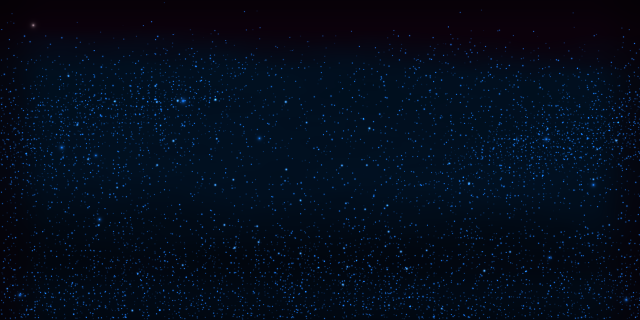
A Shadertoy shader for this background:

```glsl
// Deep blue night sky with drifting star dust, bright points and soft glowing stars.

const vec3 PLUM  = vec3(0.042, 0.004, 0.044);
const vec3 NAVY  = vec3(0.002, 0.060, 0.122);
const vec3 ABYSS = vec3(0.006, 0.024, 0.056);
const vec3 AZURE = vec3(0.09, 0.41, 0.82);
const vec3 ICE   = vec3(0.32, 0.68, 1.00);
const vec3 ASH   = vec3(0.48, 0.42, 0.43);

float hash(vec2 p) {
    return fract(sin(dot(p, vec2(127.1, 311.7))) * 43758.545);
}

float noise(vec2 p) {
    vec2 cell = floor(p), f = fract(p);
    f = f * f * (3.0 - 2.0 * f);
    float low  = mix(hash(cell), hash(cell + vec2(1, 0)), f.x);
    float high = mix(hash(cell + vec2(0, 1)), hash(cell + vec2(1, 1)), f.x);
    return mix(low, high, f.y);
}

float fbm(vec2 p) {
    float sum = 0.0, weight = 0.5;
    for (int i = 0; i < 4; i++) {
        sum += weight * noise(p);
        p = p * 2.03 + 17.3;
        weight *= 0.5;
    }
    return sum;
}

// Falls smoothly from 1 to 0 as x goes from a to b.
float fall(float a, float b, float x) {
    return 1.0 - smoothstep(a, b, x);
}

// Soft ridge along the line y = base + slope * x.
float ridge(vec2 p, float base, float slope, float width) {
    float d = (p.y - base - slope * p.x) / width;
    return exp(-d * d);
}

// Round point of light, dimmed when it is smaller than a pixel.
float spot(float d, float radius, float pixel) {
    float r = max(radius, 0.6 * pixel);
    return exp(-d * d / (r * r)) * (radius * radius) / (r * r);
}

// Bright core inside a wider halo.
float glowStar(float d, float radius, float pixel) {
    return spot(d, radius * 0.45, pixel) + 0.55 * spot(d, radius, pixel)
         + 0.12 * spot(d, radius * 2.0, pixel);
}

// Vector to the star in this cell (xy), its random size (z) and chance (w).
vec4 cellStar(vec2 p, float size, float seed) {
    vec2 cell = floor(p / size) + seed;
    vec2 jitter = vec2(hash(cell), hash(cell + 41.7));
    vec2 offset = (fract(p / size) - 0.2 - 0.6 * jitter) * size;
    return vec4(offset, hash(cell + 83.1), hash(cell + 127.9));
}

// Dust is thickest in two tilted side lanes and along the bottom.
float dustDensity(vec2 p) {
    float left   = ridge(p, 0.55, 0.25, 0.13) * fall(0.45, 1.0, p.x);
    float right  = ridge(p, 0.17, 0.22, 0.10) * smoothstep(1.15, 1.7, p.x);
    float bottom = fall(0.05, 0.38, p.y);
    float sky    = fall(0.76, 0.96, p.y);
    float clump  = 0.55 + 0.9 * fbm(p * vec2(5.0, 9.0));
    return (0.20 + 0.45 * left + 0.60 * right + 0.32 * bottom) * sky * clump;
}

vec3 skyColor(vec2 p, float width) {
    float haze = fbm(p * vec2(2.5, 7.0) + 4.0) - 0.47;
    float body = smoothstep(0.16, 0.48, p.y + 0.12 * haze);
    float floorGlow = 0.35 * ridge(p, 0.07, 0.0, 0.07);
    vec3 color = mix(ABYSS, NAVY, clamp(body + floorGlow, 0.0, 1.0));
    color *= 1.0 + 0.25 * haze;

    // Plum veil over the top, dipping towards the right.
    float veil = 0.86 - 0.035 * smoothstep(0.7, 1.8, p.x) + 0.08 * haze;
    color = mix(color, PLUM, smoothstep(veil - 0.09, veil + 0.06, p.y));

    // Dark side edges and top rim.
    float side = min(p.x, width - p.x);
    color = mix(PLUM * 0.55, color, 0.35 + 0.65 * smoothstep(0.0, 0.16, side));
    return color * (1.0 - 0.3 * smoothstep(0.9, 1.0, p.y));
}

void mainImage(out vec4 fragColor, in vec2 fragCoord) {
    vec2 p = fragCoord / iResolution.y;
    float width = iResolution.x / iResolution.y;
    float pixel = 1.0 / iResolution.y;
    float density = dustDensity(p);
    float sides = smoothstep(0.45, 0.95, abs(p.x - 0.5 * width));
    vec3 color = skyColor(p, width);

    // Fine dust in layers of growing scale.
    for (int i = 0; i < 4; i++) {
        float layer = float(i);
        vec4 s = cellStar(p, 0.013 + 0.006 * layer, 19.0 * layer);
        float radius = mix(0.0011, 0.0021, s.z) + 0.0002 * layer;
        float lit = step(s.w, density) * mix(0.35, 1.0, s.z * s.z);
        color += AZURE * lit * spot(length(s.xy), radius, pixel);
    }

    // Crisp points, most frequent in the lower middle and at the sides.
    float middle = ridge(p, 0.33, 0.0, 0.17) * (1.0 - sides);
    vec4 point = cellStar(p, 0.065, 211.0);
    float pointLit = step(point.w, 0.05 + 0.17 * middle + 0.3 * density);
    pointLit *= fall(0.72, 0.9, p.y);
    float pointSize = mix(0.0022, 0.0036, point.z);
    color += mix(AZURE, ICE, point.z) * pointLit * spot(length(point.xy), pointSize, pixel);

    // Glowing stars, gathered near both sides.
    for (int i = 0; i < 2; i++) {
        vec4 s = cellStar(p, 0.12 + 0.09 * float(i), 307.0 + 53.0 * float(i));
        float lit = step(s.w, 0.32 * sides) * fall(0.7, 0.8, p.y);
        float radius = mix(0.0045, 0.0065, s.z) + 0.002 * float(i);
        color += AZURE * 0.7 * lit * glowStar(length(s.xy), radius, pixel);
    }

    // Lone pale star high on the left.
    color += ASH * 0.75 * glowStar(length(p - vec2(0.104, 0.921)), 0.007, pixel);
    fragColor = vec4(color, 1.0);
}
```
